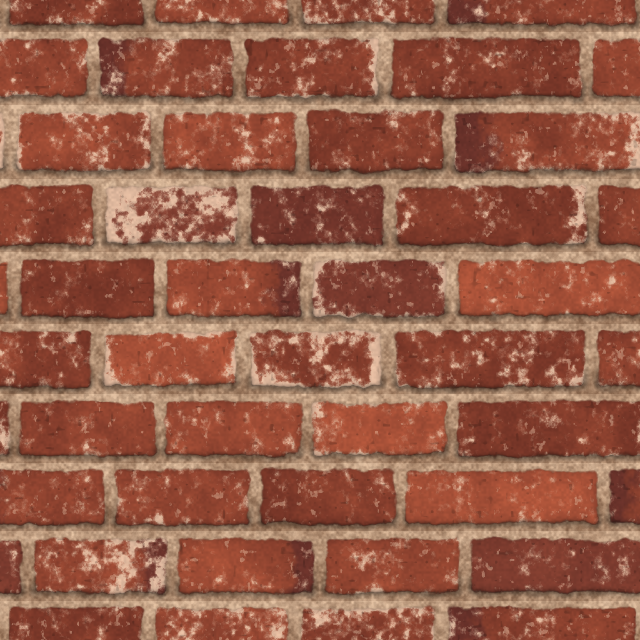
A Shadertoy shader for this texture:

```glsl
#define ROWS 9.0
#define STRETCHER 0.228
#define HALF_JOINT 0.0105
#define HALF_HEIGHT 0.0432
#define CORNER 0.006
#define ROUGHNESS 0.012
#define BRICK_DARK vec3(0.465, 0.21, 0.155)
#define BRICK_LIGHT vec3(0.69, 0.335, 0.23)
#define BURNT vec3(0.38, 0.18, 0.16)
#define LIME vec3(0.92, 0.78, 0.67)
#define MORTAR_DARK vec3(0.54, 0.40, 0.30)
#define MORTAR_LIGHT vec3(0.86, 0.73, 0.61)

// Left joint of the first brick in each course, top to bottom
const float courseStart[9] = float[9](-0.082, 0.017, -0.074, 0.023, -0.076,
                                      0.023, -0.057, 0.043, 0.005);

float hash(vec2 p) {
    vec3 q = fract(p.xyx * 0.1031);
    q += dot(q, q.yzx + 33.33);
    return fract((q.x + q.y) * q.z);
}

// Value noise that wraps after the given number of cells
float noise(vec2 p, vec2 cells, float seed) {
    vec2 i = floor(p), f = fract(p);
    f = f * f * (3.0 - 2.0 * f);
    vec2 a = mod(i, cells) + seed, b = mod(i + 1.0, cells) + seed;
    return mix(mix(hash(a), hash(vec2(b.x, a.y)), f.x),
               mix(hash(vec2(a.x, b.y)), hash(b), f.x), f.y);
}

float fbm(vec2 uv, vec2 cells, float seed) {
    float sum = 0.0, weight = 0.5;
    for (int k = 0; k < 4; k++) {
        sum += weight * noise(uv * cells, cells, seed);
        cells *= 2.0;
        weight *= 0.55;
        seed += 19.0;
    }
    return sum / 1.01;
}

float roundedBox(vec2 p, vec2 halfSize, float radius) {
    vec2 q = abs(p) - halfSize + radius;
    return length(max(q, 0.0)) + min(max(q.x, q.y), 0.0) - radius;
}

void mainImage(out vec4 fragColor, in vec2 fragCoord) {
    vec2 uv = fragCoord / iResolution.xy;
    float down = 1.0 - uv.y;

    // Courses, slightly uneven in height
    float course = (down + 0.0065 * cos(6.28318 * down)) * ROWS - 0.5;
    float row = mod(floor(course), ROWS);

    // Three short bricks, then one long brick
    float along = fract(uv.x - courseStart[int(row)]);
    float column = min(floor(along / STRETCHER), 3.0);
    float width = column < 3.0 ? STRETCHER : 1.0 - 3.0 * STRETCHER;
    vec2 id = vec2(column, row) * 7.0 + 3.0;
    float tone = hash(id), wear = hash(id + 41.0);
    float rim = hash(id + 83.0), burn = hash(id + 127.0);

    // Brick outline with tilt, size jitter and ragged edge
    vec2 p = vec2(along - column * STRETCHER - 0.5 * width,
                  (fract(course) - 0.5) / ROWS);
    p.y += (rim - 0.5) * 0.022 * p.x;
    vec2 halfSize = vec2(0.5 * width - HALF_JOINT, HALF_HEIGHT);
    halfSize -= 0.003 * (vec2(wear, tone) - 0.5);
    float ragged = fbm(uv, vec2(44.0), 5.0) - 0.5;
    float d = roundedBox(p, halfSize, CORNER) + ROUGHNESS * ragged;
    float soft = max(0.0022, 0.8 / iResolution.y);
    float brick = 1.0 - smoothstep(-soft, soft, d);

    float broad = fbm(uv, vec2(14.0, 18.0), 61.0);
    float smear = fbm(uv, vec2(44.0, 32.0), 151.0);
    float fine = fbm(uv, vec2(96.0), 211.0);
    float grain = noise(uv * 256.0, vec2(256.0), 307.0) - 0.5;

    // Fired clay
    float shade = 0.12 + 0.76 * tone + 0.8 * (broad - 0.5) + 0.5 * (smear - 0.5);
    vec3 clay = mix(BRICK_DARK, BRICK_LIGHT, clamp(shade, 0.0, 1.0));
    float side = tone > 0.5 ? 1.0 : -1.0;
    float end = side * p.x / halfSize.x;
    float burntEnd = smoothstep(0.5, 0.75, end + 0.6 * (smear - 0.5));
    float scorch = max(burntEnd * step(0.82, burn), 0.7 * step(burn, 0.12));
    clay = mix(clay, BURNT, 0.8 * scorch);

    // Lime bloom: patchy rims, a few washed ends and worn faces
    float edge = exp(min(d, 0.0) / 0.006);
    float bloom = 0.5 * smear + 0.5 * fine + 0.19 * pow(wear, 5.0)
                + 0.36 * edge * rim * rim * smoothstep(0.4, 0.65, broad)
                + 0.17 * step(0.78, rim) * smoothstep(0.72, 0.95, -end);
    clay = mix(clay, LIME, 0.3 * smoothstep(0.55, 0.72, bloom));
    clay = mix(clay, LIME, 0.85 * smoothstep(0.655, 0.79, bloom));

    // Small pits, flecks and a dark lower arris
    float pits = noise(uv * vec2(120.0, 140.0), vec2(120.0, 140.0), 401.0);
    clay *= 1.0 - 0.18 * smoothstep(0.82, 0.98, pits);
    float flecks = fbm(uv, vec2(90.0, 80.0), 503.0);
    clay = mix(clay, LIME, 0.4 * smoothstep(0.68, 0.8, flecks));
    float lower = smoothstep(0.55, 0.95, p.y / halfSize.y);
    clay *= 1.0 - (0.14 + 0.36 * lower) * exp(-abs(d) / 0.003);
    clay *= 1.0 + 0.11 * grain;

    // Sandy mortar, bright above each brick and shaded beneath it
    float lit = smoothstep(0.02, -0.045, p.y);
    float sand = 0.38 + 0.28 * lit + 0.9 * (fine - 0.5) + 0.6 * (broad - 0.5) + 0.3 * grain;
    vec3 mortar = mix(MORTAR_DARK, MORTAR_LIGHT, clamp(sand, 0.0, 1.0));
    float shadow = smoothstep(0.0, 0.045, p.y) * (1.0 - smoothstep(0.0, 0.012, d));
    mortar *= 1.0 - 0.3 * shadow - 0.12 * exp(-max(d, 0.0) / 0.0018);
    mortar *= 1.0 + 0.11 * grain;

    fragColor = vec4(clamp(mix(mortar, clay, brick), 0.0, 1.0), 1.0);
}
```
